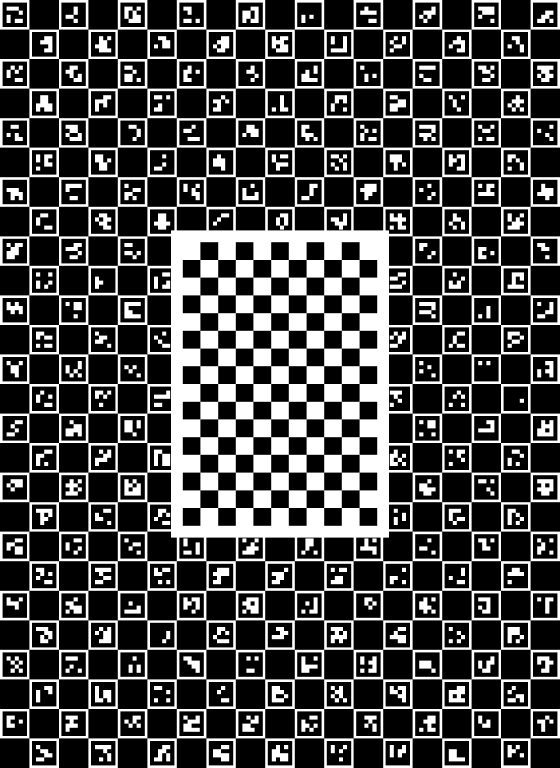
Write a Shadertoy shader that draws this pattern.

```glsl
const vec2 GRID = vec2(19.0, 26.0);

float hash(vec2 p) {
    vec3 q = fract(vec3(p.xyx) * 0.1031);
    q += dot(q, q.yzx + 33.33);
    return fract((q.x + q.y) * q.z);
}

float parity(vec2 cell) {
    return mod(cell.x + cell.y, 2.0);
}

float inBox(vec2 p, vec2 halfSize) {
    vec2 d = halfSize - abs(p);
    return step(0.0, min(d.x, d.y));
}

// White frame, black border and a 4 by 4 block of random bits
float marker(vec2 p, vec2 id) {
    float inset = 0.086;
    if (inBox(p - 0.5, vec2(0.5 - inset)) < 0.5) return 1.0;
    vec2 module = floor((p - inset) / (1.0 - 2.0 * inset) * 6.0);
    float inBits = inBox(module - 2.5, vec2(1.6));
    return inBits * step(0.52, hash(id * 7.0 + module + 3.0));
}

// Fine checkerboard on a white card, p measured from its centre
float card(vec2 p) {
    vec2 squares = vec2(11.0, 16.0);
    vec2 q = p / 0.6 + 0.5 * squares;
    float onBoard = inBox(q - 0.5 * squares, 0.5 * squares);
    return 1.0 - onBoard * (1.0 - parity(floor(q)));
}

float board(vec2 p) {
    vec2 centred = p - 0.5 * GRID;
    if (inBox(centred, vec2(3.7, 5.2)) > 0.5) return card(centred);
    vec2 cell = floor(p);
    return parity(cell) * marker(fract(p), cell);
}

void mainImage(out vec4 fragColor, in vec2 fragCoord) {
    // Average a grid of samples inside each pixel
    const int N = 5;
    float light = 0.0;
    for (int j = 0; j < N; j++) {
        for (int i = 0; i < N; i++) {
            vec2 offset = (vec2(i, j) + 0.5) / float(N) - 0.5;
            light += board((fragCoord + offset) / iResolution.xy * GRID);
        }
    }
    fragColor = vec4(vec3(light / float(N * N)), 1.0);
}
```
